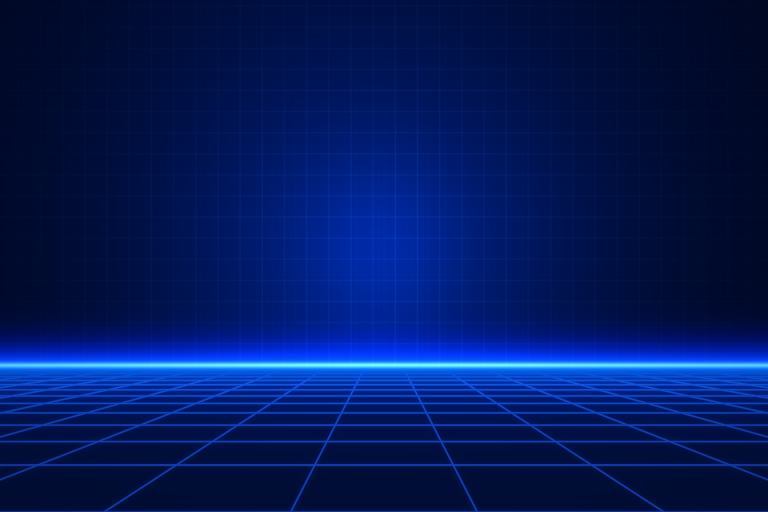
Write a Shadertoy shader that draws this background.

```glsl
// Neon blue perspective floor meeting a glowing horizon below a faintly gridded wall.
#define HORIZON 0.287
#define VANISH_Y 0.3555
#define LANE_WIDTH 1.025
#define ROW_START 3.794
#define ROW_STEP 0.794
#define WALL_CELL vec2(0.0433, 0.0412)
#define WALL_ORIGIN vec2(-0.0212, 0.4936)
#define GRID_TINT vec3(0.015, 0.04, 0.065)

float hash(float n) {
    return fract(sin(n * 91.73) * 4375.85);
}

// Distance to the nearest whole number
float nearestLine(float v) {
    return abs(fract(v + 0.5) - 0.5);
}

float stroke(float dist, float halfWidth, float px) {
    return 1.0 - smoothstep(max(halfWidth - px, 0.0), halfWidth + px, dist);
}

float blob(vec2 p, vec2 center, vec2 radius) {
    vec2 q = (p - center) / radius;
    return exp(-dot(q, q));
}

vec3 wall(vec2 p, float px) {
    // Wide wash, then a soft pool of light around a brighter heart
    vec3 col = vec3(0.0, 0.025, 0.12);
    col += vec3(0.0, 0.055, 0.225) * blob(p, vec2(-0.04, 0.6), vec2(0.56, 0.58));
    col += vec3(0.0, 0.045, 0.17) * blob(p, vec2(-0.01, 0.5), vec2(0.36, 0.27));
    col += vec3(0.0, 0.04, 0.15) * blob(p, vec2(-0.01, 0.5), vec2(0.14, 0.17));

    // Main grid, with a different strength for every line
    vec2 cell = (p - WALL_ORIGIN) / WALL_CELL;
    vec2 id = floor(cell + 0.5);
    float columns = stroke(nearestLine(cell.x) * WALL_CELL.x, 0.0009, px);
    float rows = stroke(nearestLine(cell.y) * WALL_CELL.y, 0.0009, px);
    float grid = columns * (0.6 + 0.4 * hash(id.x + 7.0))
               + rows * (0.65 + 0.35 * hash(id.y + 31.0));

    // Fainter strands scattered beside the main lines
    vec2 strand = cell * 4.0;
    vec2 strandId = floor(strand + 0.5);
    grid += 0.25 * hash(strandId.x) * stroke(nearestLine(strand.x) * WALL_CELL.x / 4.0, 0.0008, px);
    grid += 0.15 * hash(strandId.y + 53.0) * stroke(nearestLine(strand.y) * WALL_CELL.y / 4.0, 0.0008, px);

    float fade = 0.15 + 0.85 * blob(p, vec2(0.0, 0.55), vec2(0.46, 0.4));
    return col + GRID_TINT * grid * fade;
}

vec3 ground(vec2 p, float px) {
    float below = max(HORIZON - p.y, 0.0);
    float depth = VANISH_Y - HORIZON + below;
    float side = exp(-p.x * p.x * 0.9);
    vec3 col = vec3(0.0, 0.05, 0.2) * mix(0.75, 1.0, side);
    col += vec3(0.0, 0.12, 0.58) * exp(-below / 0.06) * mix(0.8, 1.0, side);
    col += vec3(0.0, 0.08, 0.22) * exp(-below / 0.022);

    // Lanes converge on the vanishing point
    float lane = nearestLine(p.x / (depth * LANE_WIDTH) + 0.5) * depth * LANE_WIDTH;
    lane *= inversesqrt(1.0 + p.x * p.x / (depth * depth));

    // Rows crowd together with distance; the nearest one is stretched
    float k = (1.0 / depth - ROW_START) / ROW_STEP;
    k = max(k, k * 0.807);
    float row = nearestLine(k) * ROW_STEP * depth * depth;

    float core = max(stroke(lane, 0.0013, px), stroke(row, 0.0012, px));
    float halo = exp(-lane / 0.005) + exp(-row / 0.004);
    float fade = smoothstep(0.004, 0.04, below) * mix(0.55, 1.0, side);
    vec3 lineColor = mix(vec3(0.09, 0.33, 0.92), vec3(0.1, 0.48, 1.0), exp(-below / 0.05));
    col += vec3(0.0, 0.02, 0.08) * halo * fade;
    return mix(col, lineColor, core * fade * 0.75);
}

vec3 horizonGlow(vec2 p) {
    float d = p.y - HORIZON;
    float dist = abs(d);
    float center = exp(-p.x * p.x * 2.0);
    vec3 glow = vec3(0.02, 0.4, 0.25) * exp(-dist / 0.013) * mix(0.8, 1.0, center);
    float core = dist / 0.0055;
    glow += vec3(0.42, 0.42, 0.2) * exp(-core * core) * mix(0.6, 1.0, center);
    // Blue haze rises above the line only
    if (d > 0.0) glow += vec3(0.0, 0.07, 0.82) * exp(-pow(d / 0.043, 1.4));
    return glow;
}

void mainImage(out vec4 fragColor, in vec2 fragCoord) {
    float px = 1.0 / iResolution.y;
    vec2 p = vec2(fragCoord.x - 0.5 * iResolution.x, fragCoord.y) * px;
    float above = smoothstep(-px, px, p.y - HORIZON);
    vec3 col = mix(ground(p, px), wall(p, px), above);
    col += horizonGlow(p);
    fragColor = vec4(clamp(col, 0.0, 1.0), 1.0);
}
```
